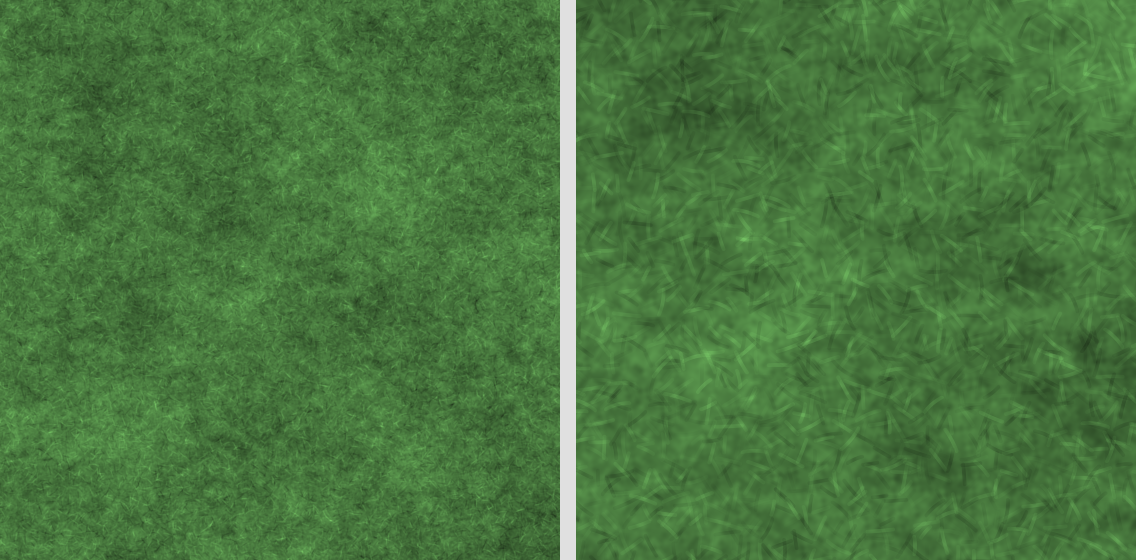
Left: the whole. Right: its middle third, enlarged.
Give the GLSL for this texture, as a Shadertoy shader.

```glsl
// Green felt: soft cloudy shading, fine mottling and short matted fibres.

const vec3 FELT_GREEN = vec3(0.278, 0.465, 0.238);

// Feature frequencies, in features per canvas height
const float CLOUD_SCALE = 4.5;
const float MOTTLE_SCALE = 38.0;
const float GRAIN_SCALE = 300.0;
const float FIBRE_CELLS = 72.0;

// Relative brightness change of each part
const float CLOUD_AMOUNT = 0.125;
const float MOTTLE_AMOUNT = 0.165;
const float GRAIN_AMOUNT = 0.10;
const float FIBRE_AMOUNT = 0.18;

// Fibre shape, in units of a fibre cell
const int FIBRE_LAYERS = 4;
const float FIBRE_HALF_LENGTH = 0.58;
const float FIBRE_HALF_WIDTH = 0.075;
const float FIBRE_BEND = 0.35;

const mat2 OCTAVE_TURN = mat2(0.8, 0.6, -0.6, 0.8);

// Three random values from 0 to 1 per lattice cell
vec3 hash3(vec2 cell, float seed) {
    uvec3 v = uvec3(ivec3(vec3(cell, seed))) * 1664525u + 1013904223u;
    v.x += v.y * v.z; v.y += v.z * v.x; v.z += v.x * v.y;
    v ^= v >> 16u;
    v.x += v.y * v.z; v.y += v.z * v.x; v.z += v.x * v.y;
    return vec3(v >> 8u) / 16777216.0;
}

// Smooth value noise from -1 to 1
float valueNoise(vec2 p, float seed) {
    vec2 cell = floor(p);
    vec2 f = fract(p);
    f = f * f * (3.0 - 2.0 * f);
    float low = mix(hash3(cell, seed).x, hash3(cell + vec2(1, 0), seed).x, f.x);
    float high = mix(hash3(cell + vec2(0, 1), seed).x, hash3(cell + vec2(1, 1), seed).x, f.x);
    return 2.0 * mix(low, high, f.y) - 1.0;
}

// Three turned octaves, scaled to the contrast of a single one
float fractalNoise(vec2 p, float gain, float seed) {
    float sum = 0.0, power = 0.0, weight = 1.0;
    for (int i = 0; i < 3; i++) {
        sum += weight * valueNoise(p, seed + float(i));
        power += weight * weight;
        weight *= gain;
        p = OCTAVE_TURN * p * 2.03 + 17.3;
    }
    return sum * inversesqrt(power);
}

// One layer of short, slightly bent light and dark fibres
float fibreLayer(vec2 p, float seed, float pixel) {
    vec2 home = floor(p);
    float tone = 0.0;
    for (int y = -1; y <= 1; y++) {
        for (int x = -1; x <= 1; x++) {
            vec2 cell = home + vec2(x, y);
            vec3 place = hash3(cell, seed);
            vec3 look = hash3(cell, seed + 50.0);
            float angle = place.z * 6.28318;
            vec2 along = vec2(cos(angle), sin(angle));
            vec2 d = p - cell - place.xy;
            vec2 q = vec2(dot(d, along), dot(d, vec2(-along.y, along.x)));
            q.y -= FIBRE_BEND * (look.z - 0.3) * q.x * q.x;

            float halfLength = FIBRE_HALF_LENGTH * mix(0.5, 1.0, look.y);
            float dist = length(vec2(max(abs(q.x) - halfLength, 0.0), q.y));
            float cover = 1.0 - smoothstep(FIBRE_HALF_WIDTH - 0.5 * pixel,
                                           FIBRE_HALF_WIDTH + 0.7 * pixel, dist);
            float taper = 1.0 - 0.5 * smoothstep(0.0, halfLength, abs(q.x));
            tone += cover * taper * mix(-0.9, 1.1, look.x);
        }
    }
    return tone;
}

void mainImage(out vec4 fragColor, in vec2 fragCoord) {
    vec2 uv = fragCoord / iResolution.y;
    float pixel = FIBRE_CELLS / iResolution.y;

    // Broad shading and finer matted clumps
    float shade = CLOUD_AMOUNT * fractalNoise(uv * CLOUD_SCALE, 0.5, 1.0);
    vec2 clumps = uv * MOTTLE_SCALE * vec2(0.9, 1.1);
    shade += MOTTLE_AMOUNT * fractalNoise(clumps, 0.85, 11.0);
    shade += GRAIN_AMOUNT * valueNoise(OCTAVE_TURN * uv * GRAIN_SCALE, 21.0);

    // Overlapping fibres, each layer shifted off the others' grid
    float fibres = 0.0;
    for (int i = 0; i < FIBRE_LAYERS; i++) {
        float layer = float(i);
        fibres += fibreLayer(uv * FIBRE_CELLS + layer * vec2(0.37, 0.61), 31.0 + layer, pixel);
    }
    shade += FIBRE_AMOUNT * fibres;

    fragColor = vec4(clamp(FELT_GREEN * (1.0 + shade), 0.0, 1.0), 1.0);
}
```
